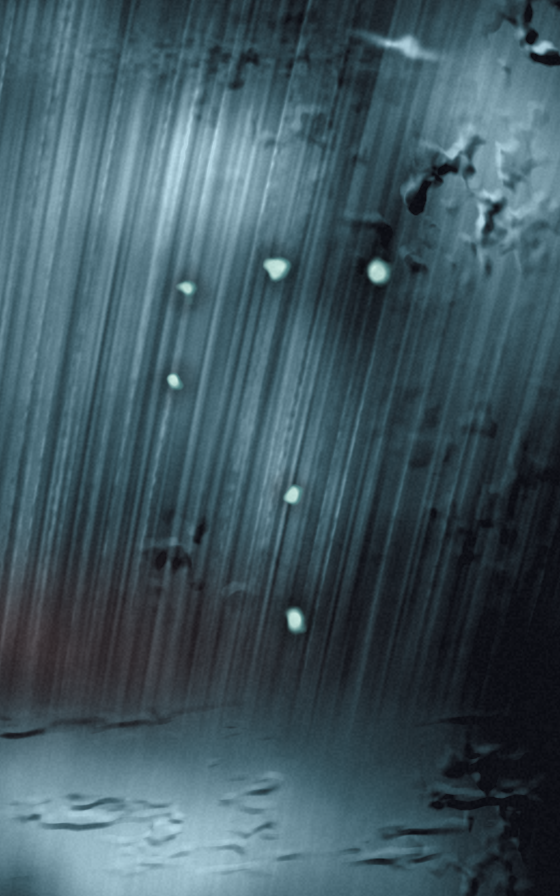
Give the GLSL for this texture, as a WebGL 2 fragment shader.

```glsl
#version 300 es
precision highp float;

uniform vec2 u_resolution;
out vec4 fragColor;

float hash(vec2 p) {
    vec3 q = fract(vec3(p.xyx) * 0.1031);
    q += dot(q, q.yzx + 33.33);
    return fract((q.x + q.y) * q.z);
}

float noise(vec2 p) {
    vec2 i = floor(p), f = fract(p);
    f = f * f * (3.0 - 2.0 * f);
    return mix(mix(hash(i), hash(i + vec2(1, 0)), f.x),
               mix(hash(i + vec2(0, 1)), hash(i + vec2(1, 1)), f.x), f.y);
}

float fbm(vec2 p) {
    float sum = 0.0, amp = 0.5;
    for (int i = 0; i < 4; i++) {
        sum += amp * noise(p);
        p = mat2(1.6, 1.2, -1.2, 1.6) * p + 7.3;
        amp *= 0.5;
    }
    return sum;
}

float glow(vec2 p, vec2 center, vec2 size) {
    vec2 q = (p - center) / size;
    return exp(-dot(q, q));
}

// Height of the water film, rounded into separate beads
float beads(vec2 p) {
    p += 0.5 * vec2(noise(p * 1.7), noise(p * 1.7 + 19.0));
    return smoothstep(0.54, 0.86, noise(p) * 0.8 + noise(p * 2.3 + 5.0) * 0.25);
}

// Light from above on the bead slopes
float relief(vec2 p, vec2 toLight) {
    return beads(p) - beads(p + toLight);
}

// Broad light and shade behind the glass
float backdrop(vec2 p) {
    p += 0.14 * (vec2(fbm(p * 4.0), fbm(p * 4.0 + 31.0)) - 0.47);
    float tone = 0.15;
    tone += 0.40 * glow(p, vec2(0.36, 1.32), vec2(0.25, 0.17));
    tone += 0.29 * glow(p, vec2(0.08, 1.10), vec2(0.36, 0.42));
    tone += 0.50 * glow(p, vec2(0.90, 1.37), vec2(0.18, 0.24));
    tone += 0.24 * glow(p, vec2(0.50, 0.84), vec2(0.20, 0.24));
    tone += 0.17 * glow(p, vec2(0.90, 0.98), vec2(0.18, 0.20));
    tone += 0.13 * glow(p, vec2(0.10, 1.54), vec2(0.30, 0.08));
    tone += 0.60 * glow(p, vec2(0.26, 0.09), vec2(0.48, 0.19));
    tone -= 0.20 * glow(p, vec2(1.02, 0.25), vec2(0.20, 0.45));
    tone -= 0.13 * glow(p, vec2(0.64, 1.20), vec2(0.09, 0.28));
    tone -= 0.22 * glow(p, vec2(0.00, 0.00), vec2(0.18, 0.07));
    return tone + 0.16 * (fbm(p * 5.0 + 3.0) - 0.47);
}

// Slanted rain lines that fan out to the right, with broken bright threads
float rain(vec2 p) {
    float across = p.x - (p.y - 0.8) * (0.15 + 0.12 * p.x);
    float lines = 0.20 * (noise(vec2(across * 36.0, p.y * 1.1)) - 0.5);
    lines += 0.50 * (noise(vec2(across * 85.0, p.y * 1.6 + 9.0)) - 0.5);
    lines += 0.55 * (noise(vec2(across * 145.0, p.y * 3.0 + 4.0)) - 0.5);
    float thread = pow(noise(vec2(across * 105.0, p.y * 1.4 + 40.0)), 4.0);
    return lines + 0.70 * thread * (0.3 + 0.8 * noise(vec2(across * 160.0, p.y * 85.0))) - 0.06;
}

void main() {
    vec2 p = gl_FragCoord.xy / u_resolution.x;
    float tone = backdrop(p);

    // Rain, fading into the pale sill and the wet upper right
    float rainMask = smoothstep(0.25, 0.50, p.y) * (1.0 - 0.8 * glow(p, vec2(0.98, 1.35), vec2(0.28, 0.40)));
    rainMask *= 1.0 - 0.45 * smoothstep(0.5, 0.95, p.x);
    tone += rain(p) * (0.03 + 0.36 * rainMask) * (0.5 + 1.0 * max(tone, 0.0));

    // Beads gathered in clusters
    float cluster = glow(p, vec2(0.82, 1.24), vec2(0.15, 0.12));
    cluster += glow(p, vec2(0.97, 1.52), vec2(0.08, 0.08));
    cluster += 0.5 * glow(p, vec2(0.86, 0.13), vec2(0.12, 0.14));
    cluster += 0.45 * glow(p, vec2(0.36, 0.60), vec2(0.11, 0.08));
    cluster += 0.35 * glow(p, vec2(0.48, 1.42), vec2(0.18, 0.14));
    cluster += 0.2 * glow(p, vec2(0.85, 0.75), vec2(0.16, 0.22));
    vec2 film = p * vec2(31.0, 27.0);
    tone += min(cluster, 1.0) * (0.62 * relief(film, vec2(-0.3, 0.4)) - 0.22 * beads(film));

    // A few flat drops lying on the sill
    float sill = smoothstep(0.02, 0.08, p.y) * (1.0 - smoothstep(0.26, 0.36, p.y));
    sill *= smoothstep(0.50, 0.72, noise(p * vec2(7.0, 13.0) + 2.0));
    float drop = relief(vec2(p.x * 16.0, p.y * 46.0 - p.x * 4.0), vec2(0.1, 0.5));
    tone += sill * (0.12 * max(drop, 0.0) + 0.35 * min(drop, 0.0));

    // Pale scrape along the top
    float bend = p.y - 1.525 + 0.25 * (p.x - 0.7) + 0.02 * (noise(p * 30.0) - 0.5);
    tone += 0.5 * exp(-pow(bend / 0.011, 2.0) - pow((p.x - 0.71) / 0.06, 2.0));
    tone += 0.16 * (noise(p * vec2(90.0, 110.0)) - 0.4) * glow(p, vec2(0.35, 1.50), vec2(0.35, 0.05));

    // Cool grading with a brownish band above the sill
    tone = clamp(tone, 0.06, 0.84);
    vec3 color = vec3(tone - 0.13 * smoothstep(0.0, 0.42, tone), tone, tone + 0.025 + 0.025 * smoothstep(0.1, 0.5, tone));
    float rust = glow(p, vec2(0.12, 0.46), vec2(0.36, 0.14)) * (0.6 + 0.5 * fbm(p * 6.0));
    color = mix(color, vec3(0.13, 0.09, 0.10) + tone * vec3(0.64, 0.68, 0.70), min(rust, 0.9));

    // Out of focus glints, one at most in each cell
    vec2 cell = floor(p / 0.2);
    vec2 center = (cell + 0.3 + 0.4 * vec2(hash(cell + 3.0), hash(cell + 17.0))) * 0.2;
    float lit = step(0.58, hash(cell + 41.0)) * step(0.35, center.y) * step(center.y, 1.2)
              * step(0.2, center.x) * step(center.x, 0.82);
    float radius = mix(0.012, 0.023, hash(cell + 8.0));
    vec2 offset = p - center;
    float dist = length(offset * vec2(1.0, 0.9)) + 0.014 * (noise(p * 55.0) - 0.5);
    color *= 1.0 - 0.25 * lit * (1.0 - smoothstep(radius, 0.055, dist));
    float rim = lit * (1.0 - smoothstep(radius * 0.7, radius * 1.35, dist));
    float core = lit * (1.0 - smoothstep(radius * 0.35, radius, dist + 0.2 * offset.x));
    color = mix(color, vec3(0.34, 0.58, 0.58), rim * 0.8);
    color = mix(color, vec3(0.80, 0.92, 0.89), core * (0.75 + 0.25 * noise(p * 90.0)));

    color += 0.035 * (noise(p * 260.0) - 0.5);
    fragColor = vec4(color, 1.0);
}
```
